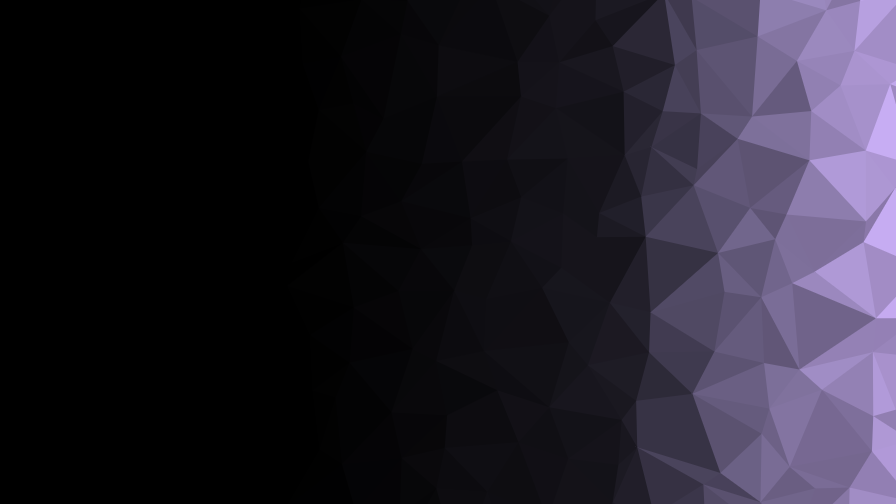
Give the GLSL for this background, as a Shadertoy shader.

```glsl
const float CELLS = 10.0; // mesh cells per canvas height

float hash(vec2 p) {
    return fract(sin(dot(p, vec2(127.1, 311.7))) * 43758.5453);
}

float cross2(vec2 a, vec2 b) {
    return a.x * b.y - a.y * b.x;
}

// Jittered mesh vertex
vec2 vertex(vec2 id) {
    return id + 0.8 * (vec2(hash(id), hash(id + 57.3)) - 0.5);
}

float edgeDistance(vec2 p, vec2 a, vec2 b) {
    return cross2(b - a, p - a) / max(length(b - a), 0.001);
}

// Soft coverage of a triangle of either winding
float coverage(vec2 p, vec2 a, vec2 b, vec2 c, float pixel) {
    float winding = sign(cross2(b - a, c - a));
    float inside = min(winding * edgeDistance(p, a, b),
                   min(winding * edgeDistance(p, b, c),
                       winding * edgeDistance(p, c, a)));
    return clamp(0.5 + inside / pixel, 0.0, 1.0);
}

// Black at the left, a faint dark band, then a lilac rise to the right
vec3 facetColor(vec2 center, float aspect) {
    vec2 uv = center / CELLS / vec2(aspect, 1.0);
    float rise = clamp((uv.x - 0.71) / 0.29, 0.0, 1.0);
    float level = 0.13 * pow(clamp((uv.x - 0.33) / 0.38, 0.0, 1.0), 1.2);
    level += 0.07 * smoothstep(0.69, 0.72, uv.x);
    level += rise * (0.64 + 0.1 * (uv.y - 0.5));
    level *= 1.0 + 0.34 * (hash(center) - 0.5);
    return level * mix(vec3(0.80, 0.74, 1.0), vec3(0.82, 0.71, 1.0), rise);
}

// True when the line a-c separates b from d
bool splits(vec2 a, vec2 c, vec2 b, vec2 d) {
    return cross2(c - a, b - a) * cross2(c - a, d - a) < 0.0;
}

void mainImage(out vec4 fragColor, in vec2 fragCoord) {
    float aspect = iResolution.x / iResolution.y;
    float pixel = CELLS / iResolution.y;
    vec2 p = fragCoord * pixel;
    vec4 sum = vec4(0.0);

    // Blend the facets of the neighbouring cells by their coverage
    for (int y = -1; y <= 1; y++) {
        for (int x = -1; x <= 1; x++) {
            vec2 id = floor(p) + vec2(x, y);
            vec2 a = vertex(id);
            vec2 b = vertex(id + vec2(1, 0));
            vec2 c = vertex(id + vec2(1, 1));
            vec2 d = vertex(id + vec2(0, 1));

            // Cut each quad along its shorter valid diagonal
            bool shorter = distance(a, c) < distance(b, d);
            if (!splits(a, c, b, d) || (!shorter && splits(b, d, a, c))) {
                vec2 first = a;
                a = b;
                b = c;
                c = d;
                d = first;
            }
            float w1 = coverage(p, a, b, c, pixel);
            float w2 = coverage(p, a, c, d, pixel);
            sum += w1 * vec4(facetColor((a + b + c) / 3.0, aspect), 1.0);
            sum += w2 * vec4(facetColor((a + c + d) / 3.0, aspect), 1.0);
        }
    }
    fragColor = vec4(sum.rgb / max(sum.a, 0.001), 1.0);
}
```
